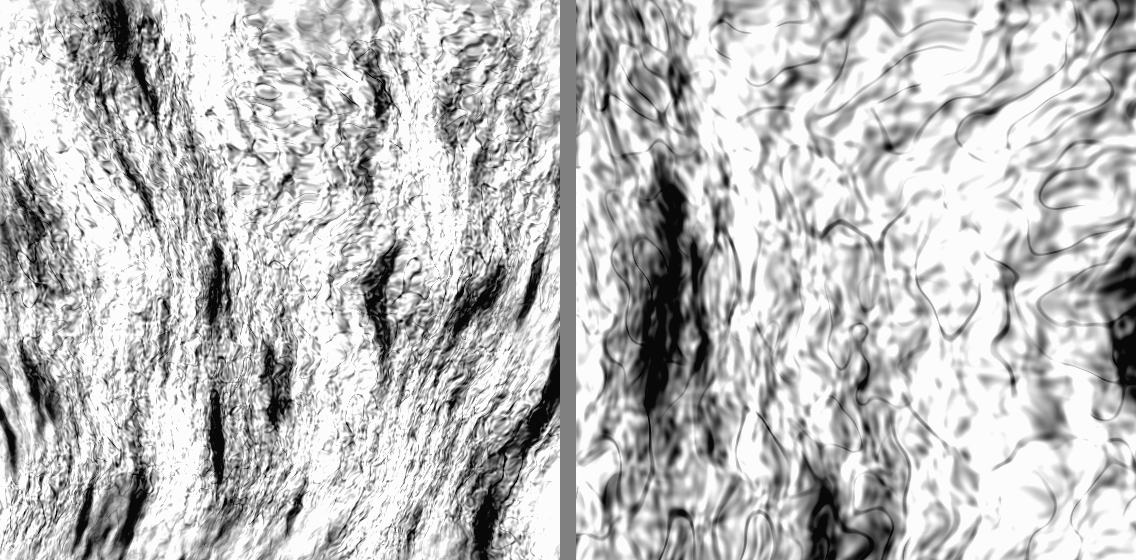
Left: the whole. Right: its middle third, enlarged.
This texture map is drawn by a Shadertoy shader. Its source:

```glsl
// Weathered tree bark: leaning fibrous ridges, flaky relief, dark cracks and fissures in grey.

const vec3 SHADOW = vec3(0.03);
const vec3 HIGHLIGHT = vec3(0.99);

// Two random values from -1 to 1 for a lattice cell.
vec2 hashGradient(vec2 cell) {
    vec3 h = fract(cell.xyx * vec3(0.1031, 0.1030, 0.0973));
    h += dot(h, h.yzx + 33.33);
    return 2.0 * fract((h.xx + h.yz) * h.zy) - 1.0;
}

// Gradient noise centred on zero.
float noise(vec2 p) {
    vec2 cell = floor(p);
    vec2 f = fract(p);
    vec2 w = f * f * (3.0 - 2.0 * f);
    vec2 e = vec2(1.0, 0.0);
    float a = dot(hashGradient(cell), f);
    float b = dot(hashGradient(cell + e.xy), f - e.xy);
    float c = dot(hashGradient(cell + e.yx), f - e.yx);
    float d = dot(hashGradient(cell + e.xx), f - e.xx);
    return mix(mix(a, b, w.x), mix(c, d, w.x), w.y);
}

// Layered noise; finer layers become less stretched.
float fbm(vec2 p, int octaves) {
    float sum = 0.0;
    float amplitude = 1.0;
    for (int i = 0; i < octaves; i++) {
        sum += amplitude * noise(p);
        p = p * vec2(2.0, 2.3) + vec2(17.3, 31.7);
        amplitude *= 0.5;
    }
    return sum;
}

// Side-lit height difference: positive on slopes that face the light.
float relief(vec2 p, vec2 frequency, float reach, int octaves) {
    vec2 toLight = vec2(-0.7, 0.7) * reach;
    return fbm(p * frequency, octaves) - fbm((p + toLight) * frequency, octaves);
}

// Thin line along the zero crossing of noise.
float crack(vec2 p, float width) {
    return 1.0 - smoothstep(0.2 * width, width, abs(noise(p)));
}

// Coordinates that follow the fibres: leaning left to the left, right to the right.
vec2 fibreSpace(vec2 p) {
    float side = smoothstep(-0.1, 1.1, p.x + 0.5 * (0.5 - p.y));
    float lean = mix(-0.25, 0.32, side);
    vec2 q = vec2(p.x - lean * (p.y - 0.5), p.y);
    q.x += 0.10 * noise(p * vec2(3.5, 3.0) + 5.0);
    q.x += 0.02 * noise(p * vec2(11.0, 9.0) + 40.0);
    vec2 curl = vec2(noise(p * 38.0 + 9.0), noise(p * 38.0 + 71.0));
    return q + 0.010 * curl + 3.0;
}

float barkTone(vec2 p) {
    vec2 q = fibreSpace(p);

    // Broad ridges and the strands on them
    float ridges = fbm(q * vec2(9.0, 2.4), 2);
    float strands = noise(q * vec2(42.0, 8.0) + 60.0);

    // Crisp flakes, blurred in patches along the border
    vec2 fromCentre = abs(p - 0.5);
    float border = max(fromCentre.x, fromCentre.y) + 0.25 * noise(p * 7.0 + 90.0);
    float blur = 0.65 * smoothstep(0.42, 0.52, border);
    float flakes = relief(q, vec2(45.0, 22.0), 0.0055, 3);
    float softFlakes = relief(q, vec2(32.0, 18.0), 0.010, 2);
    float grain = noise(q * vec2(210.0, 150.0));

    // Fine cracks appear in patches; deep fissures lie in the valleys
    float patches = smoothstep(-0.10, 0.15, noise(q * vec2(14.0, 9.0) + 23.0));
    float cracks = patches * crack(q * vec2(34.0, 15.0) + 11.0, 0.045);
    cracks += 0.6 * (1.0 - patches) * crack(q * vec2(48.0, 40.0) + 37.0, 0.05);
    float hollow = noise(q * vec2(27.0, 5.0) + 130.0) - 0.45 * ridges + 0.15 * flakes;
    float fissure = smoothstep(0.18, 0.36, hollow);

    float tone = 0.87 + 0.80 * ridges + 0.42 * strands;
    tone += 1.40 * mix(flakes, softFlakes, blur) + 0.55 * grain * (1.0 - blur);
    return tone - 0.40 * cracks * (1.0 - blur) - 0.60 * fissure;
}

void mainImage(out vec4 fragColor, in vec2 fragCoord) {
    vec2 p = fragCoord / iResolution.y;
    float tone = clamp(barkTone(p), 0.0, 1.0);
    fragColor = vec4(mix(SHADOW, HIGHLIGHT, tone), 1.0);
}
```
